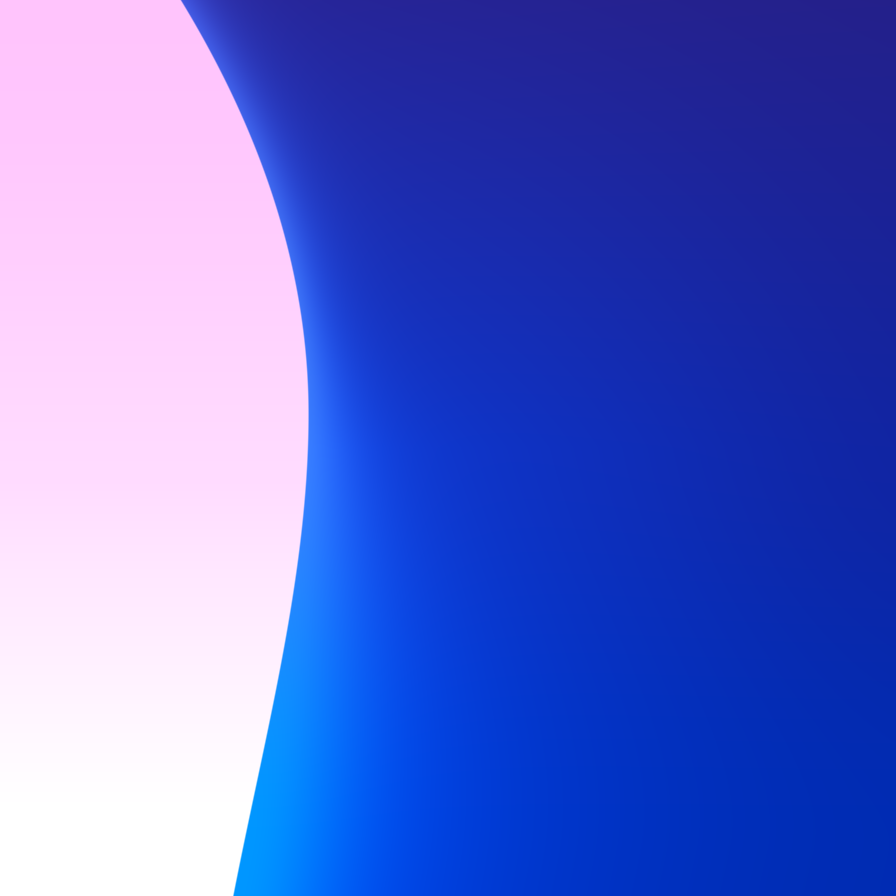
Give the GLSL for this background, as a WebGL 2 fragment shader.

```glsl
#version 300 es
precision highp float;
// A pale pink curved sheet on the left, casting a blue glow into a deep indigo field.

uniform vec2 u_resolution;
out vec4 fragColor;

// Sheet outline: (x, y) of the crest and x and slope at both ends
const vec2 CREST = vec2(0.3444, 0.538);
const float TOP_X = 0.2018;
const float TOP_SLOPE = -0.61;
const float BOTTOM_X = 0.2604;
const float BOTTOM_SLOPE = 0.195;

// Sheet colours
const vec3 SHEET_TOP = vec3(1.0, 0.77, 0.99);
const vec3 SHEET_MID = vec3(1.0, 0.87, 1.0);
const vec3 SHEET_LOW = vec3(1.0, 1.0, 1.0);

// Field colours beside the sheet and at the far right
const vec3 NEAR_TOP = vec3(0.15, 0.145, 0.60);
const vec3 NEAR_MID = vec3(0.055, 0.21, 0.80);
const vec3 NEAR_LOW = vec3(0.0, 0.23, 0.85);
const vec3 FAR_TOP = vec3(0.14, 0.125, 0.54);
const vec3 FAR_MID = vec3(0.065, 0.14, 0.63);
const vec3 FAR_LOW = vec3(0.0, 0.17, 0.70);

// Broad halo and tight rim light
const vec3 HALO_TOP = vec3(0.20, 0.24, 0.76);
const vec3 HALO_MID = vec3(0.10, 0.35, 1.0);
const vec3 HALO_LOW = vec3(0.0, 0.34, 1.0);
const vec3 RIM_TOP = vec3(0.26, 0.35, 0.89);
const vec3 RIM_MID = vec3(0.22, 0.49, 1.0);
const vec3 RIM_LOW = vec3(0.0, 0.59, 1.0);
const vec2 HALO_WIDTH = vec2(0.20, 0.05);  // low, high
const vec2 RIM_WIDTH = vec2(0.10, 0.018);  // low, high

// Cubic through two values with given end tangents
float hermite(float a, float b, float ta, float tb, float s) {
  float r = 1.0 - s;
  return mix(a, b, s * s * (3.0 - 2.0 * s)) + s * r * (ta * r - tb * s);
}

float sheetEdge(float y) {
  if (y > CREST.y) {
    float span = 1.0 - CREST.y;
    return hermite(CREST.x, TOP_X, 0.0, TOP_SLOPE * span, (y - CREST.y) / span);
  }
  return hermite(BOTTOM_X, CREST.x, BOTTOM_SLOPE * CREST.y, 0.0, y / CREST.y);
}

// Vertical blend of three colours
vec3 ramp(vec3 low, vec3 mid, vec3 top, float y) {
  return y < 0.5 ? mix(low, mid, smoothstep(0.05, 0.55, y) / 0.972)
                 : mix(mid, top, 2.0 * y - 1.0);
}

vec3 sheetColor(float y) {
  vec3 lower = mix(SHEET_LOW, SHEET_MID, clamp((y - 0.10) / 0.36, 0.0, 1.0));
  return mix(lower, SHEET_TOP, smoothstep(0.34, 0.98, y));
}

// Field and its two glows, at distance d from the sheet
vec3 fieldColor(float d, float y) {
  vec3 near = ramp(NEAR_LOW, NEAR_MID, NEAR_TOP, y);
  vec3 far = ramp(FAR_LOW, FAR_MID, FAR_TOP, y);
  vec3 color = mix(near, far, smoothstep(0.0, 0.75, d));

  float rise = smoothstep(0.0, 0.7, y);
  float falloff = mix(2.0, 1.2, rise);
  float halo = exp(-pow(d / mix(HALO_WIDTH.x, HALO_WIDTH.y, rise), falloff));
  float rim = exp(-pow(d / mix(RIM_WIDTH.x, RIM_WIDTH.y, rise), falloff));
  color = mix(color, ramp(HALO_LOW, HALO_MID, HALO_TOP, y), halo);
  return mix(color, ramp(RIM_LOW, RIM_MID, RIM_TOP, y), rim);
}

void main() {
  vec2 uv = gl_FragCoord.xy / u_resolution;
  float pixel = 1.0 / u_resolution.y;

  // Horizontal gap, scaled to approximate the true distance
  float slope = (sheetEdge(uv.y + 0.002) - sheetEdge(uv.y - 0.002)) / 0.004;
  float d = (uv.x - sheetEdge(uv.y)) / sqrt(1.0 + slope * slope);

  float outside = smoothstep(-pixel, pixel, d);
  vec3 color = mix(sheetColor(uv.y), fieldColor(max(d, 0.0), uv.y), outside);
  fragColor = vec4(color, 1.0);
}
```
